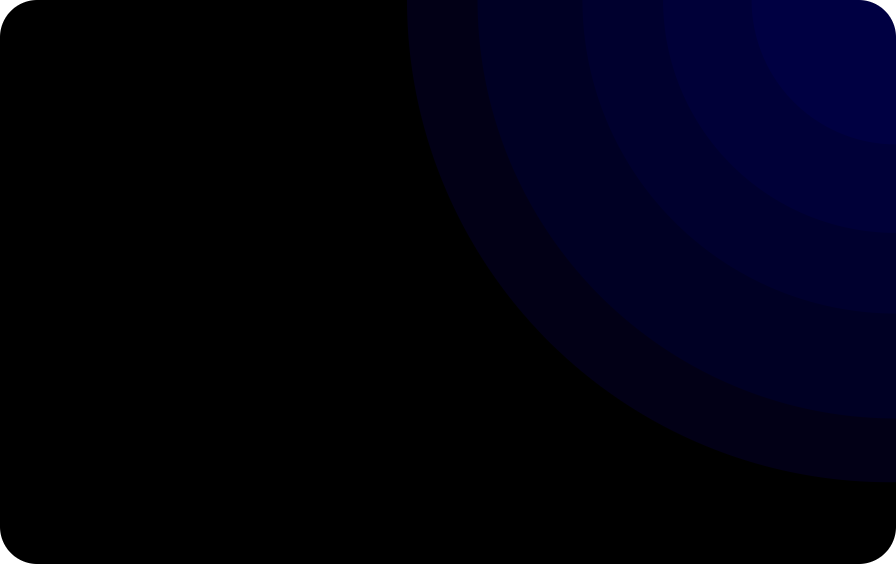
Reproduce this background procedurally as a Shadertoy shader.

```glsl
// Dark rounded card with a fan of nested blue discs in its top right corner.
// Each disc is a distance function, painted from the largest to the smallest;
// a rounded box mask then trims the card against a white page.

const int DISC_COUNT = 5;
const float CORNER_RADIUS = 0.066;
const vec3 PAGE_COLOR = vec3(1.0);
const vec3 CARD_COLOR = vec3(0.0);

// Signed distance to a disc, negative inside
float discDistance(vec2 point, vec2 center, float radius) {
    return length(point - center) - radius;
}

// Signed distance to a box with rounded corners, centered at zero
float roundedBoxDistance(vec2 point, vec2 halfSize, float radius) {
    vec2 q = abs(point) - halfSize + radius;
    return length(max(q, 0.0)) + min(max(q.x, q.y), 0.0) - radius;
}

// Coverage of a shape, smoothed over one pixel
float coverage(float signedDistance, float pixelSize) {
    return clamp(0.5 - signedDistance / pixelSize, 0.0, 1.0);
}

// Nested discs sharing the corner, brighter toward the inside
vec3 paintDiscs(vec3 base, vec2 point, vec2 corner, float pixelSize) {
    float radii[DISC_COUNT] = float[](0.855, 0.742, 0.556, 0.413, 0.256);
    vec3 color = base;
    for (int i = 0; i < DISC_COUNT; i++) {
        // The outermost disc sits slightly left of the others
        vec2 center = corner - vec2(i == 0 ? 0.012 : 0.0, 0.0);
        float blue = i == 0 ? 0.086 : 0.10 + 0.04 * float(i);
        vec3 discColor = vec3(i == 0 ? 0.008 : 0.0, 0.0, blue);
        float disc = discDistance(point, center, radii[i]);
        color = mix(color, discColor, coverage(disc, pixelSize));
    }
    return color;
}

void mainImage(out vec4 fragColor, in vec2 fragCoord) {
    // Canvas height is one unit
    float pixelSize = 1.0 / iResolution.y;
    vec2 point = fragCoord * pixelSize;
    vec2 size = iResolution.xy * pixelSize;

    vec3 card = paintDiscs(CARD_COLOR, point, size, pixelSize);

    // Trim the card corners
    float edge = roundedBoxDistance(point - 0.5 * size, 0.5 * size, CORNER_RADIUS);
    fragColor = vec4(mix(PAGE_COLOR, card, coverage(edge, pixelSize)), 1.0);
}
```
